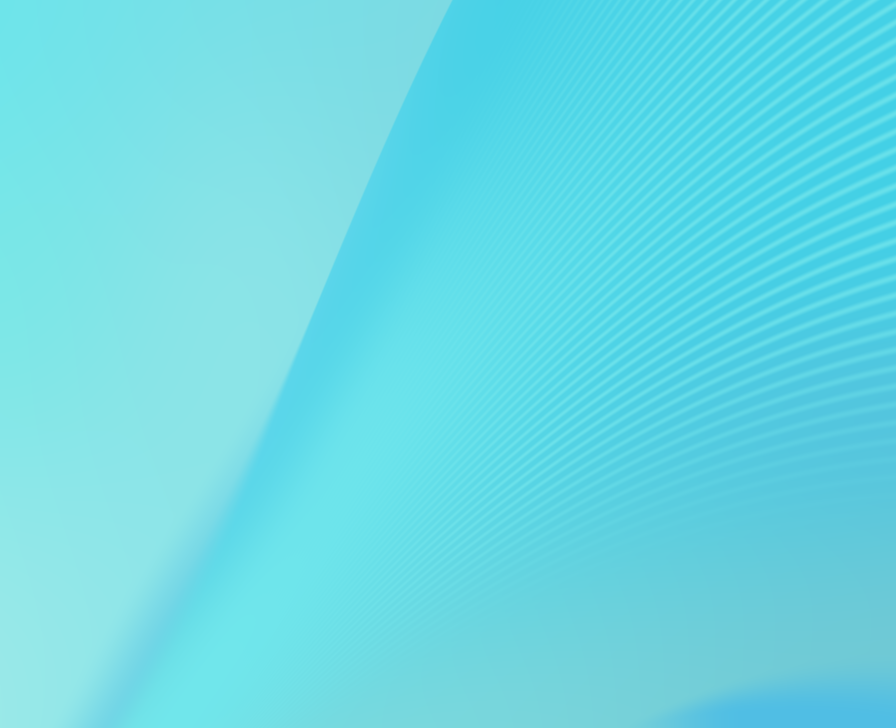
A WebGL 2 fragment shader for this background:

```glsl
#version 300 es
// Pale and cyan satin panels split by a curved fold, with a fan of fine arcs.
precision highp float;

uniform vec2 u_resolution;
out vec4 fragColor;

const vec3 CYAN = vec3(0.26, 0.815, 0.90);
const vec3 AQUA = vec3(0.44, 0.905, 0.925);
const vec3 SKY = vec3(0.37, 0.84, 0.92);
const vec3 BLUE = vec3(0.30, 0.74, 0.90);
const vec3 MIST = vec3(0.56, 0.90, 0.91);

// Soft round falloff, equal to one at the centre.
float glow(vec2 p, vec2 centre, vec2 radius) {
    vec2 q = (p - centre) / radius;
    return exp(-dot(q, q));
}

// Horizontal place of the fold at height v.
float foldCurve(float v) {
    return 0.13 + v * (0.48 + v * (-0.247 + 0.142 * v));
}

// Pale panel; d is the signed distance across the fold.
vec3 palePanel(vec2 uv, float d, float fold) {
    float across = clamp(uv.x / fold, 0.0, 1.0);
    vec3 top = mix(vec3(0.43, 0.895, 0.92), vec3(0.485, 0.855, 0.89), across);
    vec3 bottom = mix(vec3(0.60, 0.912, 0.91), MIST, across);
    vec3 color = mix(bottom, top, smoothstep(0.0, 1.0, uv.y));
    color = mix(color, MIST, 0.65 * glow(uv, vec2(0.27, 0.58), vec2(0.15, 0.32)));
    color = mix(color, vec3(0.47, 0.91, 0.89), 0.45 * glow(uv, vec2(0.0, 0.6), vec2(0.12, 0.22)));

    // The fold casts a wider shade towards the bottom.
    float low = 1.0 - smoothstep(0.1, 0.6, uv.y);
    float width = 0.015 + 0.065 * low;
    return mix(color, vec3(0.42, 0.82, 0.90), 0.85 * low * smoothstep(-width, 0.0, d));
}

// Bright sheen running beside the fold.
vec3 addSheen(vec3 color, float d, float v) {
    float offset = d - 0.06 - 0.1 * v;
    float spread = offset < 0.0 ? 0.08 : 0.13 + 0.14 * v;
    float strength = 0.95 - 0.8 * smoothstep(0.35, 1.0, v);
    color = mix(color, AQUA, strength * exp(-offset * offset / (spread * spread)));
    float rim = exp(-max(d, 0.0) / 0.06) * smoothstep(0.1, 0.4, v);
    return mix(color, SKY, 0.9 * rim * (1.0 - 0.5 * smoothstep(0.7, 1.0, v)));
}

// Arcs that spread apart towards the right side.
vec3 addArcs(vec3 color, vec2 p, float right, float d) {
    float x = right - p.x;
    float middle = 0.807 - 0.45 * x - 0.48 * x * x;
    float spacing = 0.025 - 0.02 * x - 0.003 * x * x;
    float phase = (p.y - middle) / max(spacing, 0.004);
    float blur = fwidth(phase);
    float line = 1.0 - smoothstep(0.0, 0.28 + 0.5 * blur, abs(fract(phase) - 0.5));
    float mask = smoothstep(0.05, 0.34, d) * smoothstep(-22.0, -5.0, phase);
    mask *= 1.0 - smoothstep(0.5, 1.0, blur);
    return mix(color, vec3(0.46, 0.905, 0.925), 0.72 * line * mask);
}

// Blue wave rising in the lower right corner.
vec3 addWave(vec3 color, vec2 uv) {
    float t = (uv.x - 0.69) / 0.31;
    float crest = 0.092 * t * (2.0 - t);
    float softness = mix(0.008, 0.085, clamp(t, 0.0, 1.0));
    float cover = 1.0 - smoothstep(crest - softness, crest + 0.2 * softness, uv.y);
    return mix(color, BLUE, 0.9 * cover * smoothstep(-0.02, 0.45, t));
}

vec3 cyanPanel(vec2 uv, vec2 p, float right, float d) {
    float height = uv.y - 0.3 * (uv.x - 0.5);
    vec3 sage = mix(vec3(0.49, 0.85, 0.865), vec3(0.44, 0.79, 0.835), smoothstep(0.4, 1.0, uv.x));
    vec3 color = mix(sage, CYAN, smoothstep(-0.08, 0.52, height));
    color = mix(color, vec3(0.33, 0.75, 0.865), 0.6 * glow(uv, vec2(1.02, 0.43), vec2(0.3, 0.17)));
    color = addSheen(color, d, uv.y);
    color = addArcs(color, p, right, d);
    return addWave(color, uv);
}

void main() {
    vec2 uv = gl_FragCoord.xy / u_resolution;
    float right = u_resolution.x / u_resolution.y;
    vec2 p = vec2(uv.x * right, uv.y);

    float fold = foldCurve(uv.y);
    float d = uv.x - fold;
    vec3 pale = palePanel(uv, d, fold);
    vec3 cyan = cyanPanel(uv, p, right, d);

    // The fold edge is crisp above and blurred below.
    float edge = mix(0.022, 0.0015, smoothstep(0.1, 0.6, uv.y));
    fragColor = vec4(mix(pale, cyan, smoothstep(-edge, edge, d)), 1.0);
}
```
